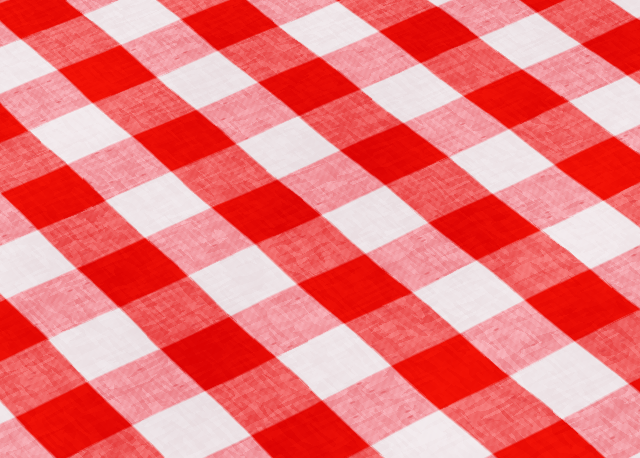
Reproduce this texture procedurally as a Shadertoy shader.

```glsl
// Red and white gingham cloth seen at a slant: a projective grid is inverted to
// cloth coordinates, two sets of half-width bands are crossed to give four tones,
// then woven grain (stretched cellular noise) and soft folds (sines) are added.

vec2 hash2(vec2 p) {
    vec3 q = fract(p.xyx * vec3(0.1031, 0.1030, 0.0973));
    q += dot(q, q.yzx + 33.33);
    return fract((q.xx + q.yz) * q.zy);
}

// Cellular noise: x = distance to the nearest point, y = random value of its cell
vec2 cells(vec2 p) {
    vec2 base = floor(p), nearest = vec2(9.0, 0.0);
    for (int j = -1; j <= 1; j++)
    for (int i = -1; i <= 1; i++) {
        vec2 cell = base + vec2(i, j);
        float d = length(cell + hash2(cell) - p);
        if (d < nearest.x) nearest = vec2(d, hash2(cell + 71.7).x);
    }
    return nearest;
}

// Slanted view to cloth coordinates, one unit per check repeat
vec2 clothCoords(vec2 p) {
    vec2 d = p - vec2(0.7445, 0.6715);
    mat2 axes = mat2(vec2(0.1872, -0.1524) + 0.035 * d,
                     vec2(0.2743, 0.1223) - 0.0235 * d);
    return inverse(axes) * d;
}

void mainImage(out vec4 fragColor, in vec2 fragCoord) {
    vec2 p = fragCoord / iResolution.y;
    vec2 cloth = clothCoords(p);
    vec2 blur = fwidth(cloth) + 0.006;

    // Threads running along each axis, broken into random lengths
    float weft = cells(cloth * vec2(36.0, 7.0) + 300.0).y - 0.5;
    float warp = cells(cloth * vec2(8.0, 44.0) + 500.0).y - 0.5;
    float twill = sin(6.2832 * dot(cloth, vec2(20.0, 18.0)));

    // Crossed bands, each half a repeat wide, with slightly uneven edges
    vec2 wavy = cloth + 0.006 * sin(cloth.yx * 5.0 + vec2(1.0, 2.5))
                      + 0.006 * vec2(weft, warp);
    vec2 inside = 0.25 - abs(fract(wavy + 0.25) - 0.5);
    vec2 band = clamp(inside / blur + 0.5, 0.0, 1.0);

    // Broad light and soft folds
    float fold = 0.5 + 0.22 * sin(p.x * 4.3 - p.y * 3.1 + 3.6)
                     + 0.16 * sin(p.x * 7.0 + p.y * 9.0)
                     + 0.12 * sin(p.x * 15.0 - p.y * 11.0 + 1.0);
    float light = clamp(fold + 0.3 * (weft + warp), 0.0, 1.0);

    // Tones of the four crossings
    vec3 white = mix(vec3(0.915, 0.872, 0.885), vec3(0.95, 0.915, 0.925), light);
    vec3 palePink = mix(vec3(0.94, 0.57, 0.60), vec3(0.955, 0.63, 0.66), light);
    vec3 deepPink = mix(vec3(0.925, 0.32, 0.32), vec3(0.95, 0.43, 0.43), light);
    vec3 red = mix(vec3(0.865, 0.018, 0.018), vec3(0.95, 0.065, 0.02), light);
    vec3 color = mix(mix(white, palePink, band.x), mix(deepPink, red, band.x), band.y);

    // Weave shows most where red and white threads mix
    float mixed = band.x + band.y - 2.0 * band.x * band.y;
    float grain = 0.6 * weft + 0.6 * warp + 0.12 * twill;
    color += grain * mix(0.015, 0.13, mixed) * vec3(0.25, 1.0, 1.0);

    // Occasional slubs: short darker red threads
    vec2 slub = cells(cloth * vec2(22.0, 11.0) + 900.0);
    float fleck = step(0.94, slub.y) * (1.0 - smoothstep(0.08, 0.3, slub.x));
    color = mix(color, vec3(0.84, 0.22, 0.25), 0.4 * fleck * mixed);

    fragColor = vec4(clamp(color, 0.0, 1.0), 1.0);
}
```
